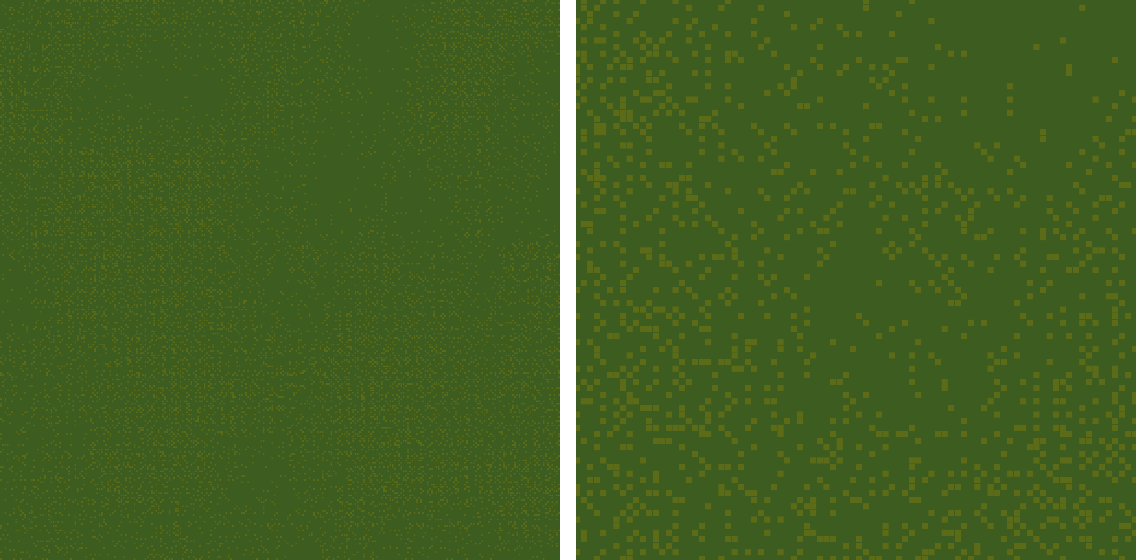
Left, the full canvas; right, a detail of the centre.
Write a WebGL 1 fragment shader that draws this texture.

```glsl
precision highp float;

uniform vec2 u_resolution;

const vec3 MOSS_GREEN = vec3(0.24, 0.36, 0.12);
const vec3 OLIVE_GRAIN = vec3(0.36, 0.42, 0.09);
const float GRAINS_ACROSS = 256.0;

float hash(vec2 p) {
  return fract(sin(dot(p, vec2(127.1, 311.7))) * 43758.5453);
}

float valueNoise(vec2 p) {
  vec2 cell = floor(p);
  vec2 blend = smoothstep(0.0, 1.0, fract(p));
  float low = mix(hash(cell), hash(cell + vec2(1.0, 0.0)), blend.x);
  float high = mix(hash(cell + vec2(0.0, 1.0)), hash(cell + 1.0), blend.x);
  return mix(low, high, blend.y);
}

// Soft, cloudy patches that steer how densely grains fall
float patchDensity(vec2 uv) {
  float sum = 0.0;
  float weight = 0.58;
  float scale = 6.0;
  for (int i = 0; i < 3; i++) {
    sum += weight * valueNoise(uv * scale + float(i) * 17.3);
    weight *= 0.5;
    scale *= 2.1;
  }
  return 0.48 * smoothstep(0.1, 0.9, sum);
}

// A grain yields to lower-valued neighbours, leaving more diagonal chains
float grainPresence(vec2 cell, float density) {
  float own = hash(cell);
  float rival = min(hash(cell - vec2(1.0, 0.0)), hash(cell - vec2(0.0, 1.0)));
  return step(own, min(density, rival));
}

// Square grain with an edge softened inside its own cell
float squareMask(vec2 local, float pixel) {
  vec2 offset = abs(local - 0.5);
  float reach = max(offset.x, offset.y);
  return 1.0 - smoothstep(0.5 - 0.5 * pixel, 0.5, reach);
}

void main() {
  float side = min(u_resolution.x, u_resolution.y);
  vec2 grid = gl_FragCoord.xy / side * GRAINS_ACROSS;
  vec2 cell = floor(grid);
  float density = patchDensity((cell + 0.5) / GRAINS_ACROSS);
  float pixel = GRAINS_ACROSS / side;
  float grain = grainPresence(cell, density) * squareMask(fract(grid), pixel);
  gl_FragColor = vec4(mix(MOSS_GREEN, OLIVE_GRAIN, grain), 1.0);
}
```
